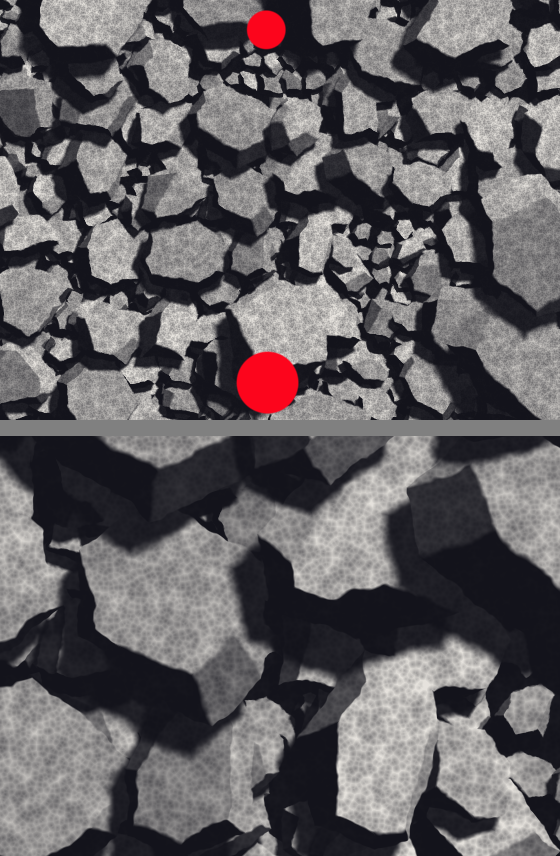
Top, the full canvas; bottom, a detail of the centre.
A Shadertoy shader for this texture:

```glsl
const float TAU = 6.28318;
const vec3 SUN = vec3(0.45, 0.60, 0.66);
const vec3 DEEP_SHADE = vec3(0.075, 0.075, 0.105);
const vec3 SUNLIT_STONE = vec3(0.71, 0.70, 0.69);
const vec3 RED = vec3(0.99, 0.02, 0.11);

vec3 hash3(vec2 p) {
    vec3 q = fract(p.xyx * vec3(0.1031, 0.1030, 0.0973));
    q += dot(q, q.yxz + 33.33);
    return fract((q.xxy + q.yzz) * q.zyx);
}

// Distance to the nearest scattered cell point
float cellular(vec2 p) {
    vec2 id = floor(p), f = p - id;
    float nearest = 4.0;
    for (int j = -1; j <= 1; j++)
    for (int i = -1; i <= 1; i++) {
        vec2 o = vec2(i, j);
        vec2 d = o + hash3(id + o).xy - f;
        nearest = min(nearest, dot(d, d));
    }
    return sqrt(nearest);
}

// Layered sines that chip straight outlines
vec2 chips(vec2 p, float phase) {
    vec2 w = vec2(0.0);
    float amp = 0.024, freq = 5.0;
    for (int i = 0; i < 4; i++) {
        w += amp * sin(freq * p.yx + phase + 1.7 * sin(freq * 0.7 * p + phase));
        p = mat2(0.8, 0.6, -0.6, 0.8) * p;
        freq *= 2.1;
        amp *= 0.55;
    }
    return w;
}

float sunlight(vec3 n) {
    return smoothstep(0.03, 0.68, dot(normalize(n), SUN));
}

// Faceted convex stone of unit size: x = depth inside outline, y = tone
vec2 rock(vec2 p, vec2 seed, float blur) {
    vec3 shape = hash3(seed + 5.0);
    vec2 slope = (hash3(seed + 19.0).xy - 0.5) * 0.65;
    float spin = TAU * shape.x;
    float flatness = mix(0.58, 0.95, shape.y);
    float depth = 9.0;
    float height = 0.36 + dot(p, slope);
    float tone = sunlight(vec3(-slope, 1.0));
    for (int i = 0; i < 7; i++) {
        vec3 h = hash3(seed + vec2(37, 91) * float(i + 1));
        float turn = (float(i) + 0.7 * h.x) * TAU / 7.0;
        vec2 dir = vec2(cos(turn + spin), sin(turn + spin));
        float reach = length(vec2(cos(turn), flatness * sin(turn)));
        float gap = reach * mix(0.82, 1.05, h.y) - dot(p, dir);
        float steep = mix(0.75, 2.6, h.z);
        float side = steep * gap;
        float facet = smoothstep(-blur, blur, height - side);
        tone = mix(tone, sunlight(vec3(dir * steep, 1.0)), facet);
        height = min(height, side);
        depth = min(depth, gap);
    }
    return vec2(depth, tone * mix(0.82, 1.08, shape.z));
}

// Lays one size of stones, with cast shadows, over the tone below
float scatter(float tone, vec2 p, float size, float share, float salt) {
    vec2 cell = floor(p / size);
    for (int j = -1; j <= 1; j++)
    for (int i = -1; i <= 1; i++) {
        vec2 id = cell + vec2(i, j);
        vec2 seed = id + salt;
        vec3 h = hash3(seed);
        float present = hash3(seed + 53.0).x;
        float local = share * mix(1.2, 0.75, (id.y + 0.5) * size);
        if (present > local) continue;

        float radius = size * mix(0.46, 0.67, h.z);
        vec2 q = (p - (id + 0.5 + (h.xy - 0.5) * 0.6) * size) / radius;
        if (dot(q, q) > 3.4) continue;
        q += chips(q, TAU * present + 9.0 * h.x);

        float blur = 1.0 / (iResolution.y * radius);
        float shadow = rock(q + vec2(0.17, 0.25), seed, blur).x;
        vec2 stone = rock(q, seed, blur + 0.015);
        tone *= 1.0 - 0.93 * smoothstep(-0.07, 0.04, shadow);
        tone = mix(tone, stone.y, smoothstep(-blur, blur, stone.x));
    }
    return tone;
}

vec3 disc(vec3 col, vec2 p, vec2 centre, float radius) {
    float blur = 1.0 / iResolution.y;
    float d = length(p - centre) - radius;
    return mix(col, RED, 1.0 - smoothstep(-blur, blur, d));
}

void mainImage(out vec4 fragColor, in vec2 fragCoord) {
    vec2 p = fragCoord / iResolution.y;

    // Rubble first, large slabs last
    float tone = 0.02;
    tone = scatter(tone, p, 0.052, 1.0, 113.0);
    tone = scatter(tone, p, 0.095, 0.80, 271.0);
    tone = scatter(tone, p, 0.160, 0.60, 419.0);
    tone = scatter(tone, p, 0.290, 0.32, 587.0);

    // Pitted surface and pale mineral flecks
    float grain = 0.30 * (cellular(p * 34.0) - 0.45)
                + 0.30 * (cellular(p * 95.0 + 7.0) - 0.45)
                + 0.32 * (cellular(p * 230.0 + 3.0) - 0.45);
    float patches = smoothstep(0.75, 1.0, cellular(p * 7.0 + 2.0));
    float flecks = patches * smoothstep(0.35, 0.1, cellular(p * 130.0));
    tone = tone * (1.0 + grain) + 0.06 * grain + 0.3 * flecks * tone;

    vec3 col = mix(DEEP_SHADE, SUNLIT_STONE, clamp(tone, 0.0, 1.3));
    col = disc(col, p, vec2(0.634, 0.929), 0.046);
    col = disc(col, p, vec2(0.637, 0.089), 0.0735);
    fragColor = vec4(col, 1.0);
}
```
